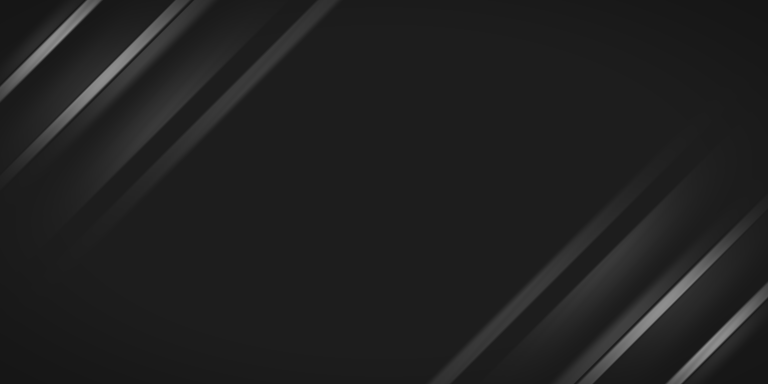
Write a WebGL 2 fragment shader that draws this background.

```glsl
#version 300 es
precision highp float;
// Dark charcoal backdrop with diagonal metallic bars in two opposite corners.
// One corner is built from stripe profiles across the diagonal, each fading
// along it; a half turn about the centre gives the other corner.

uniform vec2 u_resolution;
out vec4 outColor;

// Tones
const float BASE = 0.114;
const float VIGNETTE = 0.028;
const float STREAK_AMOUNT = 0.16;
const float STREAK_DENSITY = 75.0;

// Stripes: inner edge, outer edge, inner softness, outer softness (canvas heights)
const int COUNT = 7;
const vec4 SHAPE[COUNT] = vec4[](
    vec4(0.150, 0.219, 0.060, 0.004),   // sheen inside the first bar
    vec4(0.221, 0.266, 0.010, 0.006),   // first bright bar
    vec4(0.290, 0.453, 0.160, 0.006),   // sheen inside the second bar
    vec4(0.453, 0.496, 0.008, 0.006),   // second bright bar
    vec4(0.503, 0.557, 0.006, 0.022),   // its grey companion
    vec4(0.575, 0.753, 0.180, 0.006),   // wide panel
    vec4(0.822, 0.884, 0.012, 0.014));  // outermost band

// Fade along each stripe: brightness, centre, reach below, reach above
const vec4 FADE[COUNT] = vec4[](
    vec4(0.080, 0.00, 0.20, 0.25),
    vec4(0.450, 0.03, 0.29, 0.29),
    vec4(0.075, 0.00, 0.30, 0.28),
    vec4(0.450, 0.08, 0.32, 0.38),
    vec4(0.140, 0.25, 0.35, 0.45),
    vec4(0.115, 0.10, 0.34, 0.38),
    vec4(0.115, 0.40, 0.48, 0.80));

float hash(float n) {
    return fract(sin(n * 127.1) * 43758.55);
}

float noise(float x) {
    float cell = floor(x);
    return mix(hash(cell), hash(cell + 1.0), smoothstep(0.0, 1.0, x - cell));
}

// Soft-edged band; softness never drops below about a pixel
float band(float across, vec4 shape, float pixel) {
    float inner = max(shape.z, pixel);
    float outer = max(shape.w, pixel);
    return smoothstep(shape.x, shape.x + inner, across)
         * (1.0 - smoothstep(shape.y - outer, shape.y + outer, across));
}

// Bell curve with a separate reach on each side of its centre
float fadeAlong(float along, vec4 fade) {
    float d = along - fade.y;
    d /= d < 0.0 ? fade.z : fade.w;
    return fade.x * exp(-d * d);
}

void main() {
    vec2 extent = vec2(u_resolution.x / u_resolution.y, 1.0);
    vec2 p = gl_FragCoord.xy / u_resolution.y;
    float pixel = 1.5 / u_resolution.y;

    // Offsets from the top left corner, or from its opposite by a half turn
    vec2 q = vec2(p.x, 1.0 - p.y);
    if (q.x + q.y > 0.5 * (extent.x + extent.y)) q = extent - q;
    float across = q.x + q.y;
    float along = q.x - q.y;

    // Background with darker corners
    vec2 centred = 2.0 * p / extent - 1.0;
    float tone = BASE - VIGNETTE * smoothstep(0.75, 1.45, length(centred));

    // Faint brushed streaks that drift slowly along the stripes
    float streak = noise(across * STREAK_DENSITY + along * 4.0) - 0.5;

    for (int i = 0; i < COUNT; i++) {
        float light = band(across, SHAPE[i], pixel) * fadeAlong(along, FADE[i]);
        tone += light * (1.0 + STREAK_AMOUNT * streak);
    }

    outColor = vec4(vec3(tone), 1.0);
}
```
